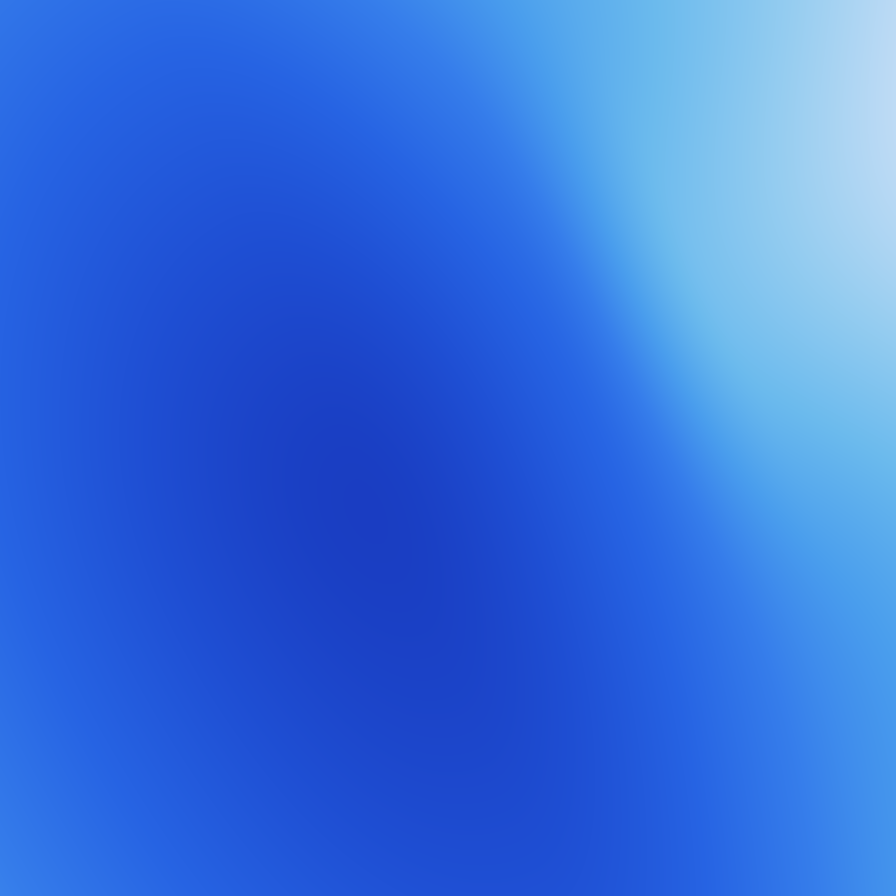
Write a WebGL 2 fragment shader that draws this background.

```glsl
#version 300 es
precision highp float;
// A soft blue backdrop: a deep tilted oval basin that lightens outward,
// with a pale glow spilling in from the upper right edge.
// One smooth height field is built first, then coloured by a ramp.

uniform vec2 u_resolution;
out vec4 fragColor;

const int STOPS = 8;
const vec3 RAMP[STOPS] = vec3[STOPS](
    vec3(0.10, 0.24, 0.76), vec3(0.12, 0.31, 0.83),
    vec3(0.15, 0.39, 0.89), vec3(0.21, 0.49, 0.92),
    vec3(0.29, 0.62, 0.93), vec3(0.42, 0.73, 0.93),
    vec3(0.58, 0.80, 0.94), vec3(0.75, 0.86, 0.96));

// Coordinates along the long (x) and short (y) axis of a tilted oval.
vec2 toAxes(vec2 p, vec2 center, vec2 longAxis) {
    vec2 d = p - center;
    vec2 shortAxis = vec2(longAxis.y, -longAxis.x);
    return vec2(dot(d, longAxis), dot(d, shortAxis));
}

// Rounded cone: flat at the bottom, nearly linear further out.
float basin(vec2 q, float roundness) {
    float stretch = mix(0.70, 0.95, smoothstep(-0.3, 0.3, q.x));
    vec2 scaled = q * vec2(stretch, 1.35);
    return sqrt(dot(scaled, scaled) + roundness * roundness) - roundness;
}

float bell(float x, float center, float width) {
    float d = (x - center) / width;
    return exp(-d * d);
}

// Broad lift on the right side plus a brighter band-limited glow.
float glow(vec2 q) {
    float lift = 0.22 * smoothstep(0.0, 0.4, q.y);
    float beam = 0.36 * smoothstep(0.27, 0.46, q.y) * bell(q.x, 0.07, 0.29);
    return lift + beam;
}

// Blend neighbouring stops; level runs from 0 at the first to 1 at the last.
vec3 rampColor(float level) {
    float position = clamp(level, 0.0, 1.0) * float(STOPS - 1);
    vec3 color = RAMP[0];
    for (int i = 1; i < STOPS; i++) {
        color = mix(color, RAMP[i], clamp(position - float(i - 1), 0.0, 1.0));
    }
    return color;
}

void main() {
    vec2 uv = gl_FragCoord.xy / u_resolution;
    vec2 q = toAxes(uv, vec2(0.41, 0.43), normalize(vec2(-0.42, 0.91)));
    float height = basin(q, 0.15) + glow(q);
    fragColor = vec4(rampColor(height / 1.4), 1.0);
}
```
